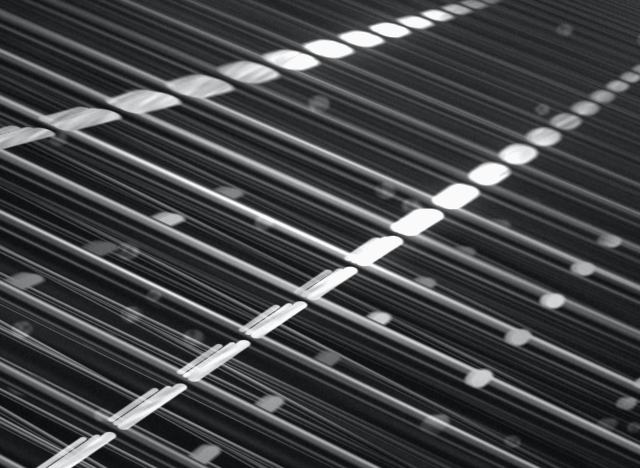
This texture is drawn by a Shadertoy shader. Its source:

```glsl
float hash(vec2 p) {
    vec3 q = fract(vec3(p.xyx) * 0.1031);
    q += dot(q, q.yzx + 33.33);
    return fract((q.x + q.y) * q.z);
}

float noise(vec2 p) {
    vec2 i = floor(p), f = fract(p);
    f = f * f * (3.0 - 2.0 * f);
    return mix(mix(hash(i), hash(i + vec2(1, 0)), f.x),
               mix(hash(i + vec2(0, 1)), hash(i + vec2(1, 1)), f.x), f.y);
}

float bump(float x, float width) {
    return exp(-x * x / (width * width));
}

// Rod shading across its width: x = tone, y = coverage
vec2 rod(float k, float pitch, float halfWidth, float soft) {
    float id = floor(k + 0.5);
    float d = (k - id) * pitch * 0.91;
    float u = d / halfWidth;
    float spread = soft / halfWidth;
    float edge = 0.08 + spread;
    float band = smoothstep(-edge, edge, u - 0.05) * smoothstep(edge, -edge, u - 0.9);
    float tone = 0.05 + (0.29 + 0.18 * hash(vec2(id + 40.0, 3.0))) * band * (0.75 + 0.4 * u);
    tone += 0.4 * bump(u - 0.7, 0.1 + spread * 0.6) * (1.0 - min(spread * 1.6, 0.9));
    tone += 0.25 * bump(u + 0.7, 0.1 + spread * 0.5);
    return vec2(tone, smoothstep(soft, -soft, abs(d) - halfWidth));
}

// Dashes of a cross wire showing between rods; line = (height at x = 0, slope)
float dashes(vec2 p, vec2 line, float slope, float k, float pitch, float size, float blur, float fill) {
    float stretch = sqrt(1.0 + line.y * line.y);
    float run = pitch * stretch / (slope - line.y);
    float along = (fract(k) - 0.5) * run;
    float across = (p.y - line.x - line.y * p.x) / stretch;
    float soft = mix(0.0015, 0.005, blur) + 0.5 / iResolution.y;
    float mask = 0.0;
    for (int i = 0; i < 3; i++) {
        float n = float(i);
        float w = min(size * mix(n < 0.5 ? 0.45 : 0.26, 1.0, blur), pitch * 0.4);
        float halfRun = run * mix(fill + 0.04 - 0.06 * n, fill, blur);
        vec2 q = vec2(along + n * 0.009 * (1.0 - blur), across + n * mix(0.013, 0.003, blur));
        float r = min(w, halfRun);
        vec2 e = abs(q) - vec2(halfRun, w) + r;
        float d = length(max(e, 0.0)) + min(max(e.x, e.y), 0.0) - r;
        mask = max(mask, smoothstep(soft, -soft, d) * (1.0 - 0.1 * n));
    }
    return mask;
}

void mainImage(out vec4 fragColor, in vec2 fragCoord) {
    vec2 p = vec2(fragCoord.x, iResolution.y - fragCoord.y) / iResolution.y;
    float pixel = 1.0 / iResolution.y;

    // Perspective fan: rods share a far vanishing point and tighten upward
    float reach = p.x + 9.536;
    float slope = (p.y + 4.086) / reach;
    float t = max(slope - 0.372, 0.001);
    float k = log(t / 0.08) / log(0.87);
    float pitch = t * 0.139 * reach;
    float id = floor(k);
    float blur = smoothstep(-1.0, 3.5, k);
    float far = smoothstep(1.0, 6.0, k);

    // Fine streaks in the depths
    float streak = noise(vec2(k * mix(9.0, 5.0, far), p.x * 2.0));
    float value = mix(0.035, 0.15, far) + 0.11 * streak * streak;

    // Lower mats, crowded near the bottom left
    float crowd = smoothstep(-0.8, -2.6, k) * smoothstep(0.95, 0.4, p.x);
    for (int i = 0; i < 3; i++) {
        float n = float(i);
        float rate = 1.0 + 0.9 * n;
        vec2 under = rod(k * rate + 0.43 + n * 0.2 + p.x * (0.3 - 0.2 * n), pitch / rate,
                         min(0.009 - 0.001 * n, pitch * 0.12), 0.0014 + 0.004 * blur + 0.7 * pixel);
        float strength = mix(0.3 + 0.5 * noise(p * 5.0 + 9.0 * n), 1.1, crowd);
        value = mix(value, under.x * strength, under.y * mix(0.85 - 0.25 * n, 0.95, crowd));
    }

    // Faint blobs of the lower mats
    float lowerK = k + 0.3;
    float flicker = 0.4 + 0.6 * hash(vec2(floor(lowerK) + 50.0, 7.0));
    float left = dashes(p, vec2(0.626, -0.43), slope, lowerK, pitch, 0.015, 0.85, 0.26);
    float middle = dashes(p, vec2(1.316, -0.78), slope, lowerK, pitch, 0.016, 0.9, 0.2);
    float inner = dashes(p, vec2(0.86, -0.62), slope, lowerK + 0.2, pitch, 0.015, 1.0, 0.17);
    value = mix(value, 0.7 * flicker, left * smoothstep(0.58, 0.5, p.x));
    value = mix(value, 0.75 * flicker, middle * smoothstep(0.4, 0.5, p.y));
    value = mix(value, 0.35 * flicker, inner * smoothstep(0.75, 0.6, p.x));

    // Main rods
    vec2 bar = rod(k, pitch, min(0.022, pitch * 0.25), 0.0012 + 0.0045 * blur + 0.7 * pixel);
    bar.x *= 0.75 + 0.45 * noise(vec2(k * 16.0, p.x * 3.0));
    value = mix(value, bar.x * mix(1.0, 0.9, far), bar.y * mix(1.0, 0.7, far));

    // Light falls off toward the corners
    vec2 fromLight = (p - vec2(0.65, 0.52)) * vec2(0.95, 1.2);
    value *= mix(0.5, 1.22, exp(-1.7 * dot(fromLight, fromLight)));

    // Scattered out-of-focus sparks
    for (int i = 0; i < 9; i++) {
        vec2 cell = floor(p * 7.0) + vec2(i % 3 - 1, i / 3 - 1);
        float seed = hash(cell + 21.0);
        vec2 center = (cell + vec2(hash(cell + 5.3), hash(cell + 9.7))) / 7.0;
        float radius = 0.012 + 0.008 * hash(cell + 13.1);
        float d = length((p - center) * vec2(0.85, 1.1));
        float disk = smoothstep(radius + 0.005, radius - 0.005, d);
        value += step(0.7, seed) * disk * (0.06 + 0.16 * noise(p * 90.0));
    }

    // Bright round glints at the lower right
    float glint = dashes(p, vec2(1.888, -1.05), slope, k + 0.45, pitch, 0.019, 0.8, 0.18);
    glint = max(glint, dashes(p, vec2(2.341, -1.1), slope, k * 2.0, pitch * 0.5, 0.014, 0.8, 0.25));
    float spark = hash(vec2(floor(k + 0.45) + 31.0, 4.0));
    value = mix(value, 0.65 + 0.4 * spark, glint * smoothstep(0.48, 0.56, p.y) * smoothstep(0.95, 0.8, p.y));

    // Two lit cross wires, brightest where they catch the sun
    vec2 peak = vec2(0.78, 0.93);
    vec2 shine = vec2(0.78 + 0.5 * bump(p.x - peak.x, 0.2), 0.85 + 0.5 * bump(p.x - peak.y, 0.22));
    shine *= 1.0 - vec2(0.55, 0.3) * smoothstep(0.05, 0.35, p.x - peak);
    shine *= 0.9 + 0.2 * hash(vec2(id + 60.0, 2.0));
    vec2 upperLine = vec2(0.308 - 0.02 * p.x * p.x, -0.272);
    vec2 lowerLine = vec2(1.0915, -0.685);
    float upper = dashes(p, upperLine, slope, k, pitch, 0.026, blur, 0.41);
    float front = dashes(p, lowerLine, slope, k, pitch, 0.023, blur, 0.42);
    float grain = 0.8 + 0.35 * noise(vec2(p.x * 25.0, (p.y + 0.5 * p.x) * 110.0));
    value = mix(value, shine.x * grain, upper * 0.97);
    value = mix(value, shine.y * grain, front * 0.97);
    value += 0.1 * bump(p.y - upperLine.x - upperLine.y * p.x, 0.04) * bump(p.x - peak.x, 0.15);
    value += 0.1 * bump(p.y - lowerLine.x - lowerLine.y * p.x, 0.05) * bump(p.x - peak.y, 0.18);

    // Film grain and a cool silver tint
    value += 0.03 * (noise(p * 330.0) - 0.5);
    vec3 silver = vec3(value) + vec3(-0.004, 0.0, 0.006);
    fragColor = vec4(clamp(silver + 0.03, 0.0, 0.98), 1.0);
}
```
